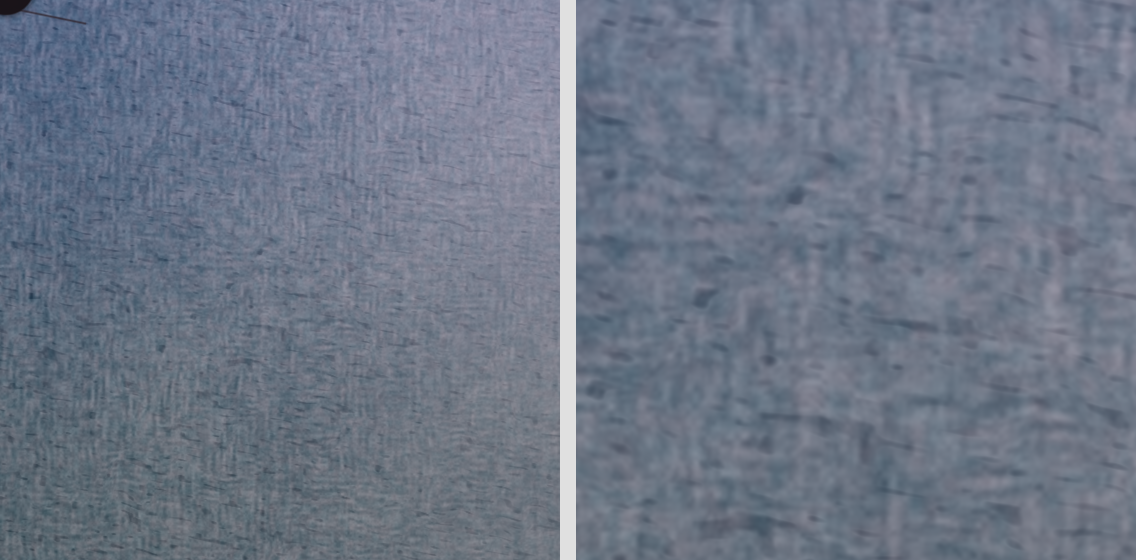
Left, the full canvas; right, a detail of the centre.
This texture is drawn by a WebGL 2 fragment shader. Its source:

```glsl
#version 300 es
precision highp float;
// Soft blue-grey woven cloth in uneven light, with a dark round pin at one corner.

#define THREADS 76.0
#define TILT 0.025
#define WOBBLE 0.55
#define RIB_DEPTH 0.020
#define STRAND_DEPTH 0.105
#define GRAIN_DEPTH 0.062
#define CREASE_DEPTH 0.085
#define BLOTCH_DEPTH 0.045
#define FLECK_TINT vec3(0.055, 0.012, 0.010)
#define PIN_COLOR vec3(0.10, 0.08, 0.10)

uniform vec2 u_resolution;
out vec4 fragColor;

float hash(vec2 p) {
    return fract(sin(dot(p, vec2(127.1, 311.7))) * 43758.5453);
}

// Smooth value noise, centred on zero
float noise(vec2 p) {
    vec2 cell = floor(p);
    vec2 f = fract(p);
    f = f * f * (3.0 - 2.0 * f);
    float low = mix(hash(cell), hash(cell + vec2(1.0, 0.0)), f.x);
    float high = mix(hash(cell + vec2(0.0, 1.0)), hash(cell + vec2(1.0)), f.x);
    return mix(low, high, f.y) - 0.5;
}

float cloud(vec2 p) {
    return noise(p) + 0.5 * noise(p * 2.1 + 17.3) + 0.25 * noise(p * 4.3 + 41.9);
}

float segmentDistance(vec2 p, vec2 a, vec2 b) {
    vec2 along = b - a;
    float t = clamp(dot(p - a, along) / dot(along, along), 0.0, 1.0);
    return length(p - a - along * t);
}

// Broad light: blue upper left, pale lilac upper right, slate below
vec3 clothLight(vec2 uv) {
    vec3 bottom = mix(vec3(0.365, 0.410, 0.440), vec3(0.435, 0.460, 0.495), uv.x);
    vec3 top = mix(vec3(0.350, 0.415, 0.530), vec3(0.540, 0.550, 0.640), smoothstep(0.1, 1.0, uv.x));
    vec3 light = mix(bottom, top, smoothstep(0.0, 1.05, uv.y));
    float patches = cloud(uv * 4.5 + 3.7);
    return light + BLOTCH_DEPTH * patches * vec3(1.0, 0.8, 0.6);
}

// Brightness in x, warm tint in y
vec2 weave(vec2 uv) {
    vec2 p = mat2(cos(TILT), sin(TILT), -sin(TILT), cos(TILT)) * uv * THREADS;
    p += WOBBLE * vec2(noise(p * 0.31 + 5.0), noise(p * 0.37 + 29.0));

    // Upright strands rule the left, level ones the lower right
    float level = clamp(0.40 + 0.35 * (uv.x - uv.y) + 1.1 * noise(p * 0.28 + 61.0), 0.1, 0.9);
    float upright = noise(p * vec2(2.1, 0.75));
    float across = noise(p * vec2(0.8, 2.2) + 83.0);
    float strands = mix(upright, across, level);

    vec2 ribs = cos(6.28318 * p);
    float rib = mix(ribs.x, ribs.y, level) * (0.7 + noise(p * 0.45 + 11.0));
    float grain = noise(p * 2.9 + 131.0) + 0.5 * noise(p * 4.3 + 171.0);

    // Short shaded gaps where threads cross
    float gap = noise(p * vec2(0.9, 1.9) + vec2(0.0, 0.3 * p.x) + 211.0);
    float crease = smoothstep(0.20, 0.48, gap);

    float softness = mix(1.1, 0.75, smoothstep(0.45, 1.0, uv.x));
    float shade = RIB_DEPTH * rib + STRAND_DEPTH * strands
                + GRAIN_DEPTH * grain - CREASE_DEPTH * (crease - 0.1);
    float warmth = noise(p * vec2(1.3, 0.9) + 251.0) + 0.7 * strands;
    return vec2(shade, warmth) * softness;
}

void main() {
    vec2 uv = gl_FragCoord.xy / u_resolution;
    float edge = 1.2 / min(u_resolution.x, u_resolution.y);

    vec2 cloth = weave(uv);
    vec3 color = clothLight(uv) + cloth.x * vec3(1.0, 0.98, 0.94);
    color += FLECK_TINT * cloth.y;

    // Pin head and its thin shaft
    float head = length(uv - vec2(0.010, 1.025)) - 0.052;
    float shaft = segmentDistance(uv, vec2(0.025, 0.984), vec2(0.152, 0.958)) - 0.0016;
    float shadow = 1.0 - smoothstep(0.0, 0.012, head);
    color *= 1.0 - 0.25 * shadow;
    color = mix(color, PIN_COLOR * 1.9, 0.85 * (1.0 - smoothstep(-edge, edge, shaft)));
    color = mix(color, PIN_COLOR, 1.0 - smoothstep(-edge, edge, head));

    fragColor = vec4(clamp(color, 0.0, 1.0), 1.0);
}
```
